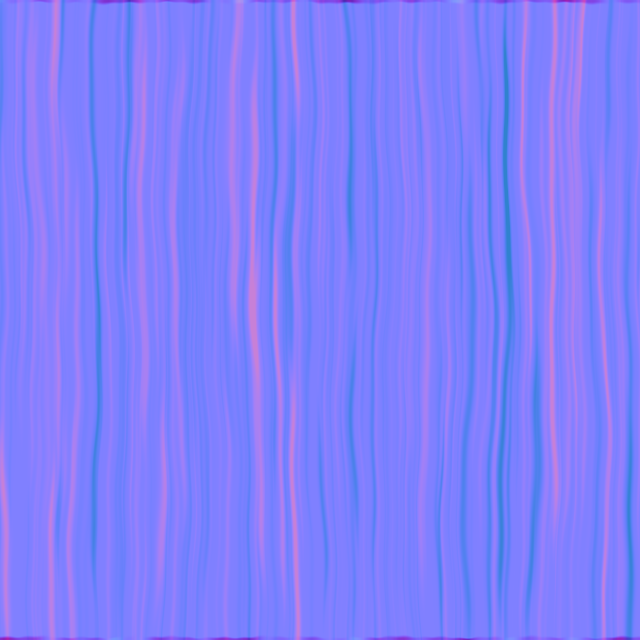
Write a WebGL 2 fragment shader that draws this texture map.

```glsl
#version 300 es
precision highp float;
// Normal map of combed vertical fibres: layers of long, tapering strands
// scattered in jittered columns add up to a sideways slope, which is then
// encoded as colour. A thin frayed seam runs along the top and bottom.

uniform vec2 u_resolution;
out vec4 fragColor;

const float TAU = 6.2831853;

// Four random values in 0..1 for one strand of one layer.
vec4 hash4(float id, float seed) {
    vec4 p = fract(vec4(id, id, id, id + seed) * vec4(0.1031, 0.1030, 0.0973, 0.1099)
                   + seed * vec4(0.137, 0.271, 0.419, 0.593));
    p += dot(p, p.wzxy + 33.33);
    return fract((p.xxyz + p.yzzw) * p.zywx);
}

// Gentle sideways bending shared by neighbouring fibres.
float bend(vec2 p) {
    return 0.0040 * sin(p.y * 8.0 + p.x * 9.0)
         + 0.0022 * sin(p.y * 17.0 - p.x * 23.0 + 1.7)
         + 0.0010 * sin(p.y * 37.0 + p.x * 41.0 + 4.1);
}

// Signed slope of one layer of strands, one strand per column.
float strands(vec2 p, float columns, float width, float strength, float seed) {
    float column = floor(p.x * columns);
    float slope = 0.0;
    for (int i = -1; i <= 1; i++) {
        float id = column + float(i);
        vec4 place = hash4(id, seed);
        vec4 shape = hash4(id, seed + 7.3);

        // Centre line with a slow wander of its own
        float wander = 0.12 * sin(p.y * mix(4.0, 11.0, shape.x) + TAU * shape.y);
        float centre = (id + 0.5 + 0.8 * (place.x - 0.5) + wander) / columns;

        // Tapered ends: the strand fades and narrows to a point
        float halfLength = mix(0.2, 0.8, shape.z);
        float taper = smoothstep(0.0, 0.16, halfLength - abs(p.y - place.y));
        float spread = width * mix(0.65, 1.35, shape.w) * mix(0.5, 1.0, taper);

        float offset = (p.x - centre) / spread;
        float tilt = strength * (2.0 * place.z - 1.0);
        slope += tilt * taper * exp(-offset * offset);
    }
    return slope;
}

// Uneven profile along a seam, about -1..1.
float fray(float x, float phase) {
    return 0.40 * sin(x * 19.0 + phase)
         + 0.35 * sin(x * 53.0 + phase * 2.3)
         + 0.25 * sin(x * 131.0 + phase * 3.7);
}

// Vertical slope of a seam at the given distance from the canvas edge.
float seam(float x, float distanceToEdge, float phase) {
    float reach = 0.0065 + 0.0030 * fray(x * 1.7, phase + 2.0);
    float cover = 1.0 - smoothstep(0.25 * reach, reach, distanceToEdge);
    return cover * (-0.28 + 0.48 * fray(x, phase));
}

// Slopes to colour: red and green hold the tilt, blue falls with steepness.
vec3 encodeNormal(vec2 slope) {
    float blue = 1.0 - 0.5 * dot(slope, slope);
    return vec3(0.5 + 0.5 * slope, blue);
}

void main() {
    vec2 uv = gl_FragCoord.xy / u_resolution;
    vec2 p = vec2(uv.x + bend(uv), uv.y);

    // Bold ridges first, then ever finer fibres
    float across = strands(p, 27.0, 0.0052, 0.58, 3.0)
                 + strands(p, 46.0, 0.0040, 0.46, 19.0)
                 + strands(p, 95.0, 0.0031, 0.22, 41.0)
                 + strands(p, 165.0, 0.0020, 0.14, 67.0);
    across = clamp(across, -0.62, 0.56);

    // Frayed seams, with a faint green lean on steep fibres
    float along = seam(uv.x, 1.0 - uv.y, 0.6)
                + seam(uv.x, uv.y, 4.4)
                - 0.03 * min(across, 0.0);

    fragColor = vec4(clamp(encodeNormal(vec2(across, along)), 0.0, 1.0), 1.0);
}
```
